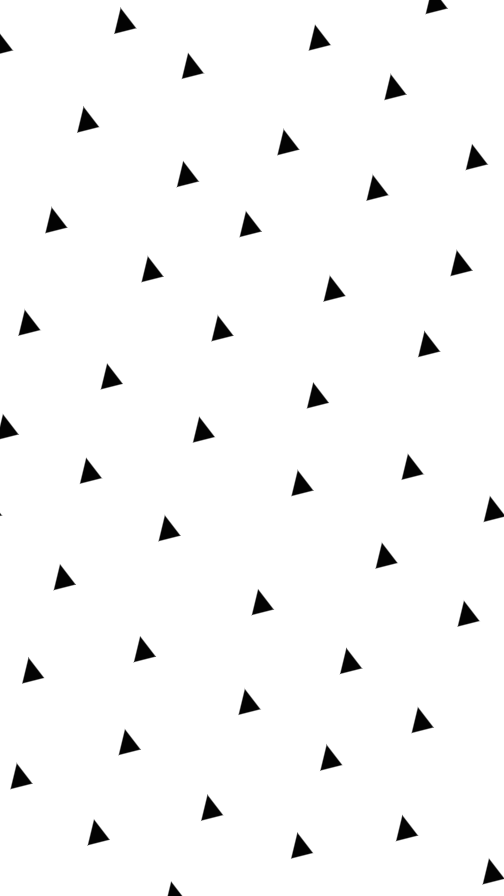
A Shadertoy shader for this pattern:

```glsl
vec2 hash22(vec2 p) {
    vec3 q = fract(p.xyx * vec3(0.1031, 0.1030, 0.0973));
    q += dot(q, q.yzx + 33.33);
    return fract((q.xx + q.yz) * q.zy);
}

// Signed distance to the line a-b, positive on its right side
float edgeDistance(vec2 p, vec2 a, vec2 b) {
    vec2 e = normalize(b - a);
    return dot(p - a, vec2(e.y, -e.x));
}

// Tilted triangle around its centroid
float triangleDistance(vec2 p) {
    vec2 left = vec2(-0.0185, -0.0206);
    vec2 right = vec2(0.0246, -0.0097);
    vec2 apex = vec2(-0.0062, 0.0303);
    return max(edgeDistance(p, left, right),
           max(edgeDistance(p, right, apex), edgeDistance(p, apex, left)));
}

void mainImage(out vec4 fragColor, in vec2 fragCoord) {
    vec2 uv = fragCoord / iResolution.x;

    // Slanted lattice, one triangle per cell
    mat2 lattice = mat2(0.168, -0.119, -0.053, -0.200);
    vec2 origin = vec2(0.345, 1.428);
    vec2 cell = round(inverse(lattice) * (uv - origin));

    // Nearest triangle among neighbouring cells, each slightly displaced
    float dist = 1.0;
    for (int y = -1; y <= 1; y++) {
        for (int x = -1; x <= 1; x++) {
            vec2 id = cell + vec2(x, y);
            vec2 jitter = (hash22(id + 40.0) - 0.5) * 0.05;
            vec2 center = origin + lattice * id + jitter;
            dist = min(dist, triangleDistance(uv - center));
        }
    }

    // Softened ink edge on white paper
    float soft = max(0.0018, 0.8 / iResolution.x);
    float ink = 1.0 - smoothstep(-soft, soft, dist);
    fragColor = vec4(mix(vec3(1.0), vec3(0.01), ink), 1.0);
}
```
